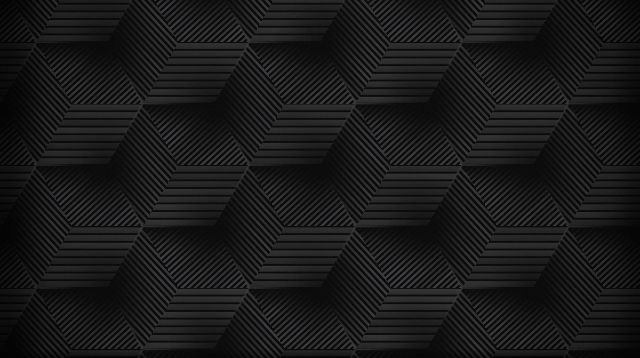
Give the GLSL for this pattern, as a WebGL 1 fragment shader.

```glsl
precision highp float;

uniform vec2 u_resolution;

// Lengths: SIDE and ORIGIN in canvas heights, the rest in cube sides
const float SIDE = 0.1982;
const vec2 ORIGIN = vec2(-0.0985, -0.1326);   // centre of one cube
const vec2 PERIOD = vec2(3.0, 1.7320508);
const float APOTHEM = 0.8660254;
const float SLAT_COUNT = 9.24;                // horizontal slats per side
const float TOP_RIBS = 16.0;                  // slanted ribs per side
const float LEFT_RIBS = 14.5;
const float TOP_ANGLE = 0.74;
const float LEFT_ANGLE = -0.82;
const float SLAT_GROOVE = 0.12;
const float RIB_GROOVE = 0.25;
const float RIM_WIDTH = 0.008;
const float WEAR = 0.24;
const float GRAIN = 0.010;
const vec3 SHADOW = vec3(0.047);
const vec3 GROOVE = vec3(0.042);
const vec3 SLAT = vec3(0.176, 0.176, 0.180);
const vec3 RIB = vec3(0.222, 0.222, 0.231);
const vec3 RIM = vec3(0.27, 0.27, 0.28);

float hash(vec2 p) {
  return fract(sin(dot(p, vec2(127.1, 311.7))) * 43758.5453);
}

float noise(vec2 p) {
  vec2 i = floor(p);
  vec2 f = fract(p);
  f = f * f * (3.0 - 2.0 * f);
  return mix(mix(hash(i), hash(i + vec2(1.0, 0.0)), f.x),
             mix(hash(i + vec2(0.0, 1.0)), hash(i + 1.0), f.x), f.y);
}

// Position relative to the nearest centre of the hexagonal lattice
vec2 hexLocal(vec2 p) {
  vec2 a = mod(p + 0.5 * PERIOD, PERIOD) - 0.5 * PERIOD;
  vec2 b = mod(p, PERIOD) - 0.5 * PERIOD;
  return dot(a, a) < dot(b, b) ? a : b;
}

// 1 on a raised stripe, 0 in the groove; soft is in stripe widths
float ridge(float t, float groove, float soft) {
  float d = 0.5 - abs(fract(t) - 0.5);
  return smoothstep(groove - soft, groove + soft, d);
}

// Distance across stripes that run at the given angle
float across(vec2 p, float angle) {
  return dot(p, vec2(-sin(angle), cos(angle)));
}

// Each stripe is slightly brighter or darker than its neighbours
float stripeWear(float t, vec2 cell) {
  return 1.0 + WEAR * (hash(cell + floor(t) * 0.37) - 0.5);
}

void main() {
  vec2 p = (gl_FragCoord.xy - 0.5 * u_resolution) / u_resolution.y;
  vec2 q = (p - ORIGIN) / SIDE;
  float pixel = 1.0 / (u_resolution.y * SIDE);

  vec2 local = hexLocal(q);
  vec2 cell = floor((q - local) / (0.5 * PERIOD) + 0.5);

  // The recessed outer corner decides the face
  vec2 topCorner = vec2(0.5, APOTHEM);
  vec2 lowCorner = vec2(0.5, -APOTHEM);
  vec2 leftCorner = vec2(-1.0, 0.0);
  float top = dot(local, topCorner);
  float low = dot(local, lowCorner);
  float left = dot(local, leftCorner);

  vec3 color;
  float light;
  float depth;
  if (low > max(top, left)) {
    // Horizontal slats
    float t = local.y * SLAT_COUNT;
    depth = distance(local, lowCorner);
    light = smoothstep(-0.4, 0.85, depth);
    float bevel = 0.86 + 0.24 * fract(t);
    color = mix(GROOVE, SLAT * bevel * stripeWear(t, cell),
                ridge(t, SLAT_GROOVE, pixel * SLAT_COUNT * 0.6));
  } else {
    // Slanted ribs on the upper and left faces
    bool upper = top > left;
    float count = upper ? TOP_RIBS : LEFT_RIBS;
    float t = across(local, upper ? TOP_ANGLE : LEFT_ANGLE) * count;
    depth = distance(local, upper ? topCorner : leftCorner);
    light = smoothstep(0.05, 0.85, depth);
    if (upper) light *= smoothstep(-0.05, 0.38, APOTHEM - local.y);
    else light = 0.9 * mix(light, smoothstep(-0.95, -0.25, local.x), 0.6);
    color = mix(GROOVE, RIB * stripeWear(t, cell),
                ridge(t, RIB_GROOVE, pixel * count * 0.55));
  }
  light *= 1.0 + WEAR * (noise(q * 1.7) - 0.5);
  color = mix(SHADOW, color, clamp(light, 0.0, 1.0));

  // Bright rim on the cube outline, strongest at the shared points
  vec2 a = abs(local);
  float edge = APOTHEM - max(a.y, APOTHEM * a.x + 0.5 * a.y);
  float rim = 1.0 - smoothstep(RIM_WIDTH - pixel * 0.5, RIM_WIDTH + pixel, edge);
  color = mix(color, RIM, rim * 0.6 * smoothstep(0.3, 1.0, depth));

  // Vignette, heaviest on the left border, and fine grain
  vec2 uv = gl_FragCoord.xy / u_resolution;
  float vignette = 1.0 - 0.4 * smoothstep(0.25, 1.0, dot(p, p) * 0.95);
  vignette *= mix(0.55, 1.0, smoothstep(0.0, 0.08, uv.x));
  vignette *= mix(0.7, 1.0, smoothstep(0.0, 0.05, 1.0 - uv.x));
  vignette *= mix(0.6, 1.0, smoothstep(0.0, 0.03, uv.y));
  color = color * vignette + GRAIN * (noise(p * 230.0) - 0.5);

  gl_FragColor = vec4(max(color, 0.0), 1.0);
}
```
